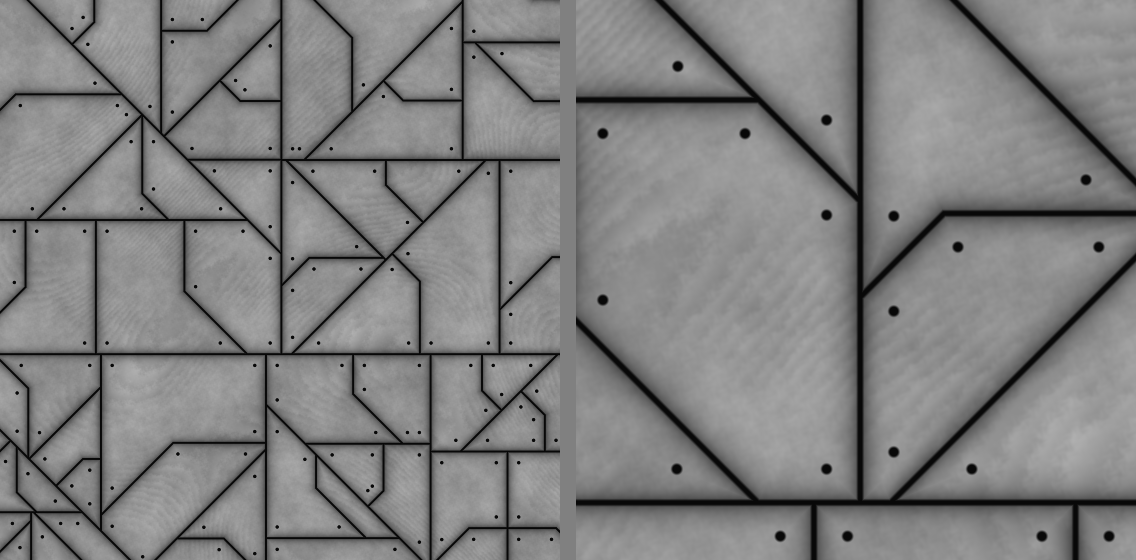
Left: the whole. Right: its middle third, enlarged.
This texture is drawn by a three.js fragment shader. Its source:

```glsl
// Worn grey metal plates, split by dark straight and bent seams, with small corner rivets.
#define SEED 5.0
#define DIAGONAL_BIAS 0.74
#define SPLIT_MIN 0.24
#define BEND_MIN 0.12
#define SEAM 0.0017
#define SHADOW_REACH 0.0075
#define SHADOW_DEPTH 0.6
#define RIVET_RADIUS 0.0031
#define RIVET_INSET 0.020
#define RIVET_SHARE 0.6
#define MOTTLE 0.055
#define STREAK 0.017

varying vec2 vUv;

const float DIAG = 0.70711;
const float ROOT2 = 1.41421;
const vec3 METAL = vec3(0.582);
const vec3 SEAM_COLOR = vec3(0.03);

// A plate is an octagon: hi bounds the normals at 0, 45, 90, 135 degrees, lo their opposites.
struct Plate { vec4 hi; vec4 lo; float id; };

vec4 hash4(float n) {
  return fract(sin(vec4(1.0, 2.0, 3.0, 4.0) * 37.71 + n * 12.9898) * 43758.5);
}

vec4 project(vec2 p) {
  return vec4(p.x, (p.x + p.y) * DIAG, p.y, (p.y - p.x) * DIAG);
}

float minOf(vec4 v) { return min(min(v.x, v.y), min(v.z, v.w)); }
float maxOf(vec4 v) { return max(max(v.x, v.y), max(v.z, v.w)); }

// Pull slack bounds in until each touches the plate
void tighten(inout Plate s) {
  vec4 hi = s.hi, lo = s.lo;
  vec4 hiNext = vec4(hi.yzw, lo.x), loNext = vec4(lo.yzw, hi.x);
  vec4 hiPrev = vec4(lo.w, hi.xyz), loPrev = vec4(hi.w, lo.xyz);
  vec4 hiSide = vec4(hi.zw, lo.xy), loSide = vec4(lo.zw, hi.xy);
  s.hi = min(min(hi, (hiPrev + hiNext) * DIAG),
             min(ROOT2 * hiPrev + hiSide, ROOT2 * hiNext + loSide));
  s.lo = min(min(lo, (loPrev + loNext) * DIAG),
             min(ROOT2 * loPrev + loSide, ROOT2 * loNext + hiSide));
}

// Mean of the eight corners
vec2 centre(Plate s) {
  vec4 d = s.hi - s.lo;
  return 0.25 * vec2(d.x + (d.y - d.w) * DIAG, d.z + (d.y + d.w) * DIAG);
}

// One-hot mask of a random, preferably long, axis
vec4 pickAxis(Plate s) {
  vec4 score = (s.hi + s.lo) * vec4(1.0, DIAGONAL_BIAS, 1.0, DIAGONAL_BIAS);
  score *= 0.7 + 0.6 * hash4(s.id);
  return step(vec4(maxOf(score)), score);
}

float seamDistance(Plate s, vec4 at) {
  return min(minOf(s.hi - at), minOf(s.lo + at));
}

// Distance to the nearest kept rivet, set in from the corners
float rivetDistance(Plate s, vec4 at) {
  s.hi -= RIVET_INSET;
  s.lo -= RIVET_INSET;
  if (minOf(s.hi + s.lo) < 0.01) return 1.0;
  tighten(s);
  vec4 side = vec4(at.zw, -at.xy);
  vec4 hiU = at - s.hi, hiV = side - ROOT2 * vec4(s.hi.yzw, s.lo.x) + s.hi;
  vec4 loU = -at - s.lo, loV = -side - ROOT2 * vec4(s.lo.yzw, s.hi.x) + s.lo;
  vec4 hiD = sqrt(hiU * hiU + hiV * hiV) + step(RIVET_SHARE, hash4(s.id + 0.37));
  vec4 loD = sqrt(loU * loU + loV * loV) + step(RIVET_SHARE, hash4(s.id + 0.71));
  return min(minOf(hiD), minOf(loD));
}

// Layered sines for blotches, contour waves for curling brush streaks
float metalTone(vec2 p) {
  vec2 q = p * 8.0;
  float blotch = 0.0, amp = 0.5;
  for (int i = 0; i < 8; i++) {
    q = mat2(0.8, 0.6, -0.6, 0.8) * q * 1.8 + 1.7;
    vec2 w = q + 0.9 * sin(q.yx * 0.8 + float(i));
    blotch += amp * sin(w.x) * sin(w.y);
    amp *= 0.82;
  }
  float flow = 0.12 * sin(8.0 * p.x + 2.0 * sin(5.0 * p.y))
             + 0.12 * sin(9.0 * p.y + 2.0 * sin(6.0 * p.x + 1.0));
  float patches = 0.55 + 0.45 * sin(17.0 * p.x + 3.0 * sin(13.0 * p.y));
  return MOTTLE * blotch + STREAK * patches * sin(330.0 * flow + 2.5 * blotch);
}

void main() {
  vec4 at = project(vUv);
  Plate plate = Plate(vec4(1.08, 9.0, 1.08, 9.0), vec4(0.08, 9.0, 0.08, 9.0), SEED);
  tighten(plate);

  // Straight cuts
  for (int i = 0; i < 5; i++) {
    vec4 size = plate.hi + plate.lo;
    if (maxOf(size) < SPLIT_MIN) break;
    vec4 axis = pickAxis(plate);
    float shift = 0.26 * (hash4(plate.id + 0.13).x - 0.5);
    float cut = dot(axis, project(centre(plate)) + shift * size);
    float upper = step(cut, dot(axis, at));
    plate.lo = mix(plate.lo, vec4(-cut), axis * upper);
    plate.hi = mix(plate.hi, vec4(cut), axis * (1.0 - upper));
    plate.id = plate.id * 2.0 + upper;
    tighten(plate);
  }
  float seam = seamDistance(plate, at);

  // One bent cut through the larger plates; the outer part is sorted by its nearer arm
  if (minOf(plate.hi + plate.lo) > BEND_MIN) {
    vec4 axisA = pickAxis(plate), axisB = axisA.wxyz;
    vec4 bend = project(centre(plate));
    float facing = hash4(plate.id + 0.53).y < 0.5 ? -1.0 : 1.0;
    float turn = axisA.w > 0.5 ? -facing : facing;
    float a = facing * dot(axisA, at - bend), b = turn * dot(axisB, at - bend);
    float outer = step(0.0, max(a, b));
    vec4 arms = outer > 0.5 ? (a > b ? axisA : axisB) : axisA + axisB;
    vec4 signs = axisA * facing + axisB * turn;
    vec4 lower = arms * step(0.0, signs * (2.0 * outer - 1.0));
    plate.lo = mix(plate.lo, -bend, lower);
    plate.hi = mix(plate.hi, bend, arms - lower);
    plate.id = plate.id * 2.0 + outer;
    tighten(plate);
    seam = min(seam, abs(max(a, b)));
  }

  // Metal, edge shadow, rivets, seams
  float plateTone = 0.025 * (hash4(plate.id + 0.91).z - 0.5);
  vec3 color = METAL + metalTone(vUv) + plateTone;
  color *= 1.0 - SHADOW_DEPTH * exp(-seam / SHADOW_REACH);
  float rivet = rivetDistance(plate, at) + step(seam, 0.011);
  color = mix(SEAM_COLOR, color, smoothstep(-0.001, 0.001, rivet - RIVET_RADIUS));
  color = mix(SEAM_COLOR, color, smoothstep(-0.001, 0.001, seam - SEAM));
  gl_FragColor = vec4(color, 1.0);
}
```
